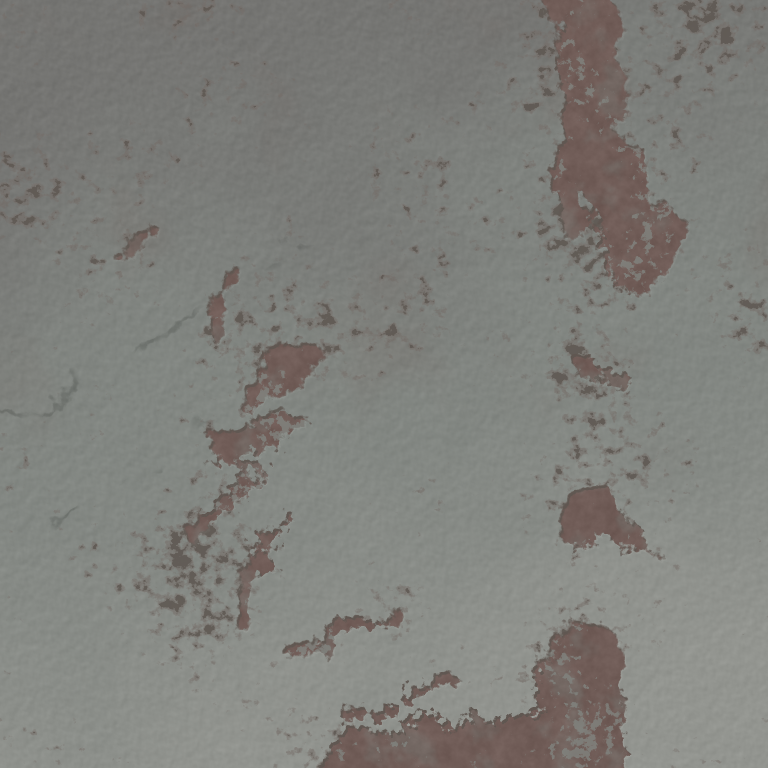
Write a Shadertoy shader that draws this texture.

```glsl
// Weathered grey-green plaster whose paint has peeled off in ragged red patches.
// Tapered capsules give the patches, gradient noise frays them, and a second
// sample toward the light shades their broken edges and the plaster relief.

#define PLASTER_DARK  vec3(0.458, 0.458, 0.448)
#define PLASTER_MID   vec3(0.510, 0.527, 0.509)
#define PLASTER_LIGHT vec3(0.575, 0.583, 0.563)
#define BARE_RED      vec3(0.440, 0.362, 0.342)
#define WARM_STAIN    vec3(0.455, 0.420, 0.400)
#define CHIP_BROWN    vec3(0.360, 0.335, 0.312)
#define LIGHT_STEP    vec2(-0.0025, 0.0035)
#define EDGE_SOFT     0.0022
#define FRAY          0.026
#define RELIEF        0.040
#define CHIP_LEVEL    0.47

vec2 randomDirection(vec2 cell) {
    vec3 h = fract(cell.xyx * vec3(0.1031, 0.1030, 0.0973));
    h += dot(h, h.yzx + 33.33);
    float angle = 6.2832 * fract((h.x + h.y) * h.z);
    return vec2(cos(angle), sin(angle));
}

float gradientNoise(vec2 p) {
    vec2 i = floor(p), f = fract(p);
    vec2 u = f * f * f * (f * (f * 6.0 - 15.0) + 10.0);
    float a = dot(randomDirection(i), f);
    float b = dot(randomDirection(i + vec2(1, 0)), f - vec2(1, 0));
    float c = dot(randomDirection(i + vec2(0, 1)), f - vec2(0, 1));
    float d = dot(randomDirection(i + vec2(1, 1)), f - vec2(1, 1));
    return mix(mix(a, b, u.x), mix(c, d, u.x), u.y);
}

float fbm(vec2 p) {
    float sum = 0.0, amplitude = 0.6;
    for (int i = 0; i < 4; i++) {
        sum += amplitude * gradientNoise(p);
        p = mat2(1.6, 1.2, -1.2, 1.6) * p + 17.3;
        amplitude *= 0.5;
    }
    return sum;
}

// Capsule whose radius runs from ra at a to rb at b
float taper(vec2 p, vec2 a, vec2 b, float ra, float rb) {
    vec2 axis = b - a;
    float h = clamp(dot(p - a, axis) / dot(axis, axis), 0.0, 1.0);
    return length(p - a - h * axis) - mix(ra, rb, h);
}

// Signed distance to the peeled area, negative on bare ground
float peelDistance(vec2 p) {
    vec2 q = p + 0.035 * vec2(gradientNoise(p * 15.0), gradientNoise(p * 15.0 + 40.0));

    // Tall strip, forked at its foot
    float d = taper(q, vec2(0.755, 1.05), vec2(0.775, 0.82), 0.032, 0.044);
    d = min(d, taper(q, vec2(0.775, 0.82), vec2(0.835, 0.68), 0.040, 0.053));
    d = min(d, taper(q, vec2(0.750, 0.80), vec2(0.740, 0.70), 0.030, 0.012));

    // Islands below the strip and the mass along the lower border
    d = min(d, taper(q, vec2(0.770, 0.33), vec2(0.850, 0.285), 0.040, 0.014));
    d = min(d, taper(q, vec2(0.760, 0.52), vec2(0.810, 0.50), 0.016, 0.009));
    d = min(d, taper(q, vec2(0.765, 0.14), vec2(0.740, -0.03), 0.052, 0.082));
    d = min(d, taper(q, vec2(0.480, 0.01), vec2(0.720, 0.01), 0.048, 0.058));

    // Chain of slanted flakes descending on the left, broadest near the third
    for (int i = 0; i < 8; i++) {
        float k = float(i), t = k / 7.0;
        vec2 center = vec2(0.24 + 0.2 * t + 0.07 * sin(k * 1.3 - 1.0), mix(0.69, 0.09, t));
        float angle = 0.7 + 0.5 * sin(k * 1.7);
        vec2 reach = (0.03 + 0.045 * t) * vec2(cos(angle), sin(angle));
        float radius = 0.011 + 0.018 * exp(-(k - 2.5) * (k - 2.5));
        d = min(d, taper(q, center - reach, center + reach, radius, radius * 0.6));
    }

    // Some stretches crumble more than others, most of all at the foot
    float crumble = 0.8 + smoothstep(-0.1, 0.35, gradientNoise(p * 7.0 + 2.0))
                  + 0.9 * smoothstep(0.16, 0.03, p.y);
    float fray = 0.8 * fbm(p * 40.0) + crumble * (0.45 * fbm(p * 85.0 + 6.0) + 0.2 * gradientNoise(p * 140.0));
    return d + FRAY * fray;
}

float plasterHeight(vec2 p) {
    return fbm(p * 70.0) + 1.5 * fbm(p * 13.0 + 5.0);
}

void mainImage(out vec4 fragColor, in vec2 fragCoord) {
    vec2 p = fragCoord / iResolution.xy;
    float soft = EDGE_SOFT + 0.5 / iResolution.y;
    float d = peelDistance(p), towardLight = peelDistance(p + LIGHT_STEP);

    // Plaster: dim at the top, brighter toward the lower right
    float tone = 0.47 + 0.95 * (0.5 - p.y) + 0.25 * (p.x - 0.5) + 0.3 * fbm(p * 3.0 + 9.0);
    vec3 color = mix(PLASTER_DARK, PLASTER_MID, smoothstep(-0.03, 0.5, tone));
    color = mix(color, PLASTER_LIGHT, smoothstep(0.45, 1.0, tone));
    float stain = smoothstep(0.05, 0.4, fbm(p * 5.0 + 21.0)) * smoothstep(0.2, 0.9, p.y);
    color = mix(color, WARM_STAIN, 0.45 * stain);
    color += RELIEF * (plasterHeight(p) - plasterHeight(p + LIGHT_STEP));
    color += 0.016 * gradientNoise(p * 150.0);

    // Two faint crumbling cracks rising from the left
    for (int i = 0; i < 2; i++) {
        float k = float(i);
        float path = 0.46 - 0.16 * k + 0.23 * smoothstep(0.0, 0.45, p.x) + 0.06 * fbm(p * 16.0 + k);
        float line = 1.0 - smoothstep(0.001, 0.007, abs(p.y - path) + 0.008 * fbm(p * 80.0));
        float broken = smoothstep(0.0, 0.25, gradientNoise(p * 18.0 + 30.0 * k));
        color -= 0.07 * line * broken * (1.0 - smoothstep(0.3, 0.6, p.x));
    }

    // Soft scuffs and small dark chips, gathered in clusters and around the peeling
    float cluster = 0.75 * gradientNoise(p * 6.0 + 3.0) + 0.12 * smoothstep(0.3, 0.9, p.y);
    cluster += 0.16 * smoothstep(0.06, 0.0, d);
    float chip = fbm(p * vec2(46.0, 54.0) + 70.0) + 0.35 * fbm(p * 100.0) + cluster;
    color = mix(color, WARM_STAIN, 0.55 * smoothstep(CHIP_LEVEL - 0.15, CHIP_LEVEL + 0.05, chip));
    color = mix(color, CHIP_BROWN, 0.8 * smoothstep(CHIP_LEVEL + 0.04, CHIP_LEVEL + 0.16, chip));

    // Bare ground with mottling, clinging pale flecks and a shaded lip
    float bare = 1.0 - smoothstep(-soft, soft, d);
    float shadow = smoothstep(-soft, soft, towardLight);
    vec3 ground = mix(BARE_RED, WARM_STAIN, 0.75 * smoothstep(0.02, 0.3, fbm(p * 17.0 + 4.0)));
    ground += 0.05 * fbm(p * 28.0) + 0.045 * fbm(p * 90.0);
    float fleck = fbm(p * 80.0 + 11.0) + 0.7 * gradientNoise(p * 10.0 + 8.0);
    ground = mix(ground, PLASTER_MID, 0.75 * smoothstep(0.27, 0.44, fleck));
    ground = mix(ground, CHIP_BROWN, 0.8 * shadow);
    color += 0.03 * (1.0 - smoothstep(0.0, 0.005, abs(d - 0.003))) * (1.0 - shadow);
    fragColor = vec4(mix(color, ground, bare), 1.0);
}
```
